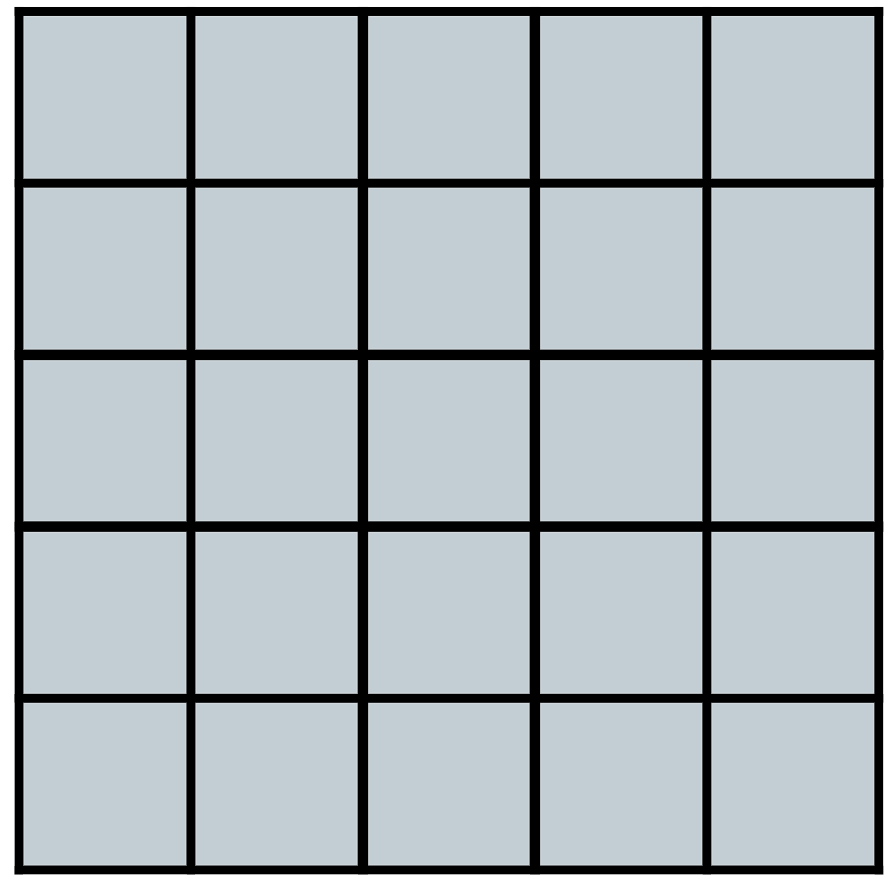
Write a Shadertoy shader that draws this pattern.

```glsl
// A five by five grid of pale blue-grey squares ruled in black on white paper.
// Each axis finds its nearest ruled line; the two distances are joined, and a
// box distance trims the rules at the outer frame.

#define CELLS 5.0
#define PITCH vec2(0.1928, 0.1925)
#define CENTRE vec2(0.0010, 0.0059)
#define OUTER_RULE 0.0101
#define INNER_RULE 0.0118
#define RIM_WIDTH 0.0022
#define RIM_STRENGTH 0.35
#define TILE_COLOR vec3(0.765, 0.808, 0.831)
#define RULE_COLOR vec3(0.0)
#define PAPER_COLOR vec3(1.0)

// Signed distance on each axis to the nearest rule; the middle two are heavier.
vec2 ruleDistance(vec2 p) {
    vec2 grid = p / PITCH + 0.5 * CELLS;
    vec2 index = clamp(floor(grid + 0.5), 0.0, CELLS);
    vec2 fromMiddle = abs(index - 0.5 * CELLS);
    vec2 width = mix(vec2(INNER_RULE), vec2(OUTER_RULE), step(1.0, fromMiddle));
    return abs(grid - index) * PITCH - 0.5 * width;
}

// Signed distance to the outer edge of the frame.
float frameDistance(vec2 p) {
    vec2 q = abs(p) - 0.5 * (CELLS * PITCH + OUTER_RULE);
    return length(max(q, 0.0)) + min(max(q.x, q.y), 0.0);
}

// Coverage of a shape, smoothed over one pixel.
float coverage(float dist, float pixel) {
    return clamp(0.5 - dist / pixel, 0.0, 1.0);
}

void mainImage(out vec4 fragColor, in vec2 fragCoord) {
    float pixel = 1.0 / iResolution.y;
    vec2 p = (fragCoord - 0.5 * iResolution.xy) * pixel - CENTRE;

    vec2 axes = ruleDistance(p);
    float rule = min(axes.x, axes.y);

    // Tile with a faint light rim beside the rules
    float rim = RIM_STRENGTH * (1.0 - smoothstep(0.0, RIM_WIDTH, rule));
    vec3 color = mix(TILE_COLOR, PAPER_COLOR, rim);

    // Black rules, then the white margin outside the frame
    color = mix(color, RULE_COLOR, coverage(rule, pixel));
    color = mix(PAPER_COLOR, color, coverage(frameDistance(p), pixel));

    fragColor = vec4(color, 1.0);
}
```
